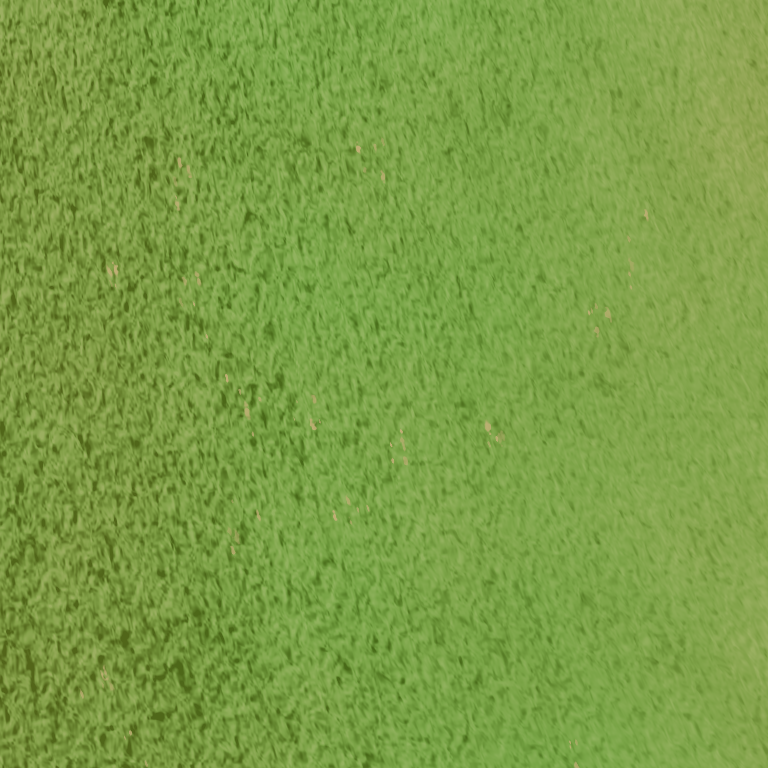
This texture is drawn by a three.js fragment shader. Its source:

```glsl
// Mown lawn seen from above: fine leaning grass grain, soft light drift, dry straw flecks.
varying vec2 vUv;

#define GRAIN_FREQ vec2(150.0, 98.0)
#define GRAIN_CONTRAST 1.2
#define PIT_DEPTH 0.36
#define PATCH_STRENGTH 0.38
#define STREAK_STRENGTH 0.22
#define BASE_TONE 0.66
#define CLUSTERS 15
#define FLECKS 5
#define FLECK_SIZE vec2(0.0026, 0.0072)

const vec3 SHADOW = vec3(0.34, 0.45, 0.13);
const vec3 DEEP = vec3(0.42, 0.55, 0.205);
const vec3 LEAF = vec3(0.50, 0.635, 0.28);
const vec3 BRIGHT = vec3(0.56, 0.67, 0.34);
const vec3 STRAW = vec3(0.77, 0.69, 0.47);

float hash(vec2 p) {
  vec3 q = fract(p.xyx * 0.1031);
  q += dot(q, q.yzx + 33.33);
  return fract((q.x + q.y) * q.z);
}

vec2 hash2(vec2 p) {
  return vec2(hash(p), hash(p + vec2(71.0, 37.0)));
}

float noise(vec2 p) {
  vec2 i = floor(p), f = fract(p);
  f = f * f * (3.0 - 2.0 * f);
  return mix(mix(hash(i), hash(i + vec2(1.0, 0.0)), f.x),
             mix(hash(i + vec2(0.0, 1.0)), hash(i + 1.0), f.x), f.y);
}

float fbm(vec2 p) {
  float sum = 0.0, amp = 0.5;
  for (int i = 0; i < 4; i++) {
    sum += amp * noise(p);
    p = p * 2.03 + 17.0;
    amp *= 0.5;
  }
  return sum / 0.9375;
}

// Blade-sized relief: lit and shaded sides, finer speckle and sparse dark pits.
float grassGrain(vec2 p) {
  vec2 g = p * GRAIN_FREQ;
  g += 0.8 * (vec2(noise(g * 0.5), noise(g * 0.5 + 40.0)) - 0.5);
  float relief = noise(g) - noise(g + vec2(0.55, -0.4));
  float speckle = noise(g * 2.1 + 90.0) - 0.5;
  float pits = smoothstep(0.62, 0.95, noise(g * 0.8 + 150.0));
  return 0.55 * relief + 0.5 * speckle - PIT_DEPTH * (pits - 0.1);
}

// Ramp from shaded roots to sunlit tips.
vec3 grassColor(float tone) {
  float t = clamp(tone, -0.15, 1.2) * 3.0;
  vec3 c = mix(SHADOW, DEEP, min(t, 1.0));
  c = mix(c, LEAF, clamp(t - 1.0, 0.0, 1.0));
  return c + (BRIGHT - LEAF) * max(t - 2.0, 0.0);
}

// Coverage of small ragged flecks gathered in loose upright clusters.
float strawFlecks(vec2 p) {
  float ragged = noise(p * 260.0) - 0.5;
  float cover = 0.0;
  for (int i = 0; i < CLUSTERS; i++) {
    float id = float(i);
    vec2 center = mix(vec2(0.12, 0.02), vec2(0.86, 0.84), hash2(vec2(id, 5.0)));
    float spread = 0.3 + hash(vec2(id, 9.0));
    for (int j = 0; j < FLECKS; j++) {
      vec2 key = vec2(id * 7.0 + 3.0, float(j) + 20.0);
      vec2 d = p - center - (hash2(key) - 0.5) * vec2(0.055, 0.09) * spread;
      d.x += 0.25 * d.y;
      float size = mix(0.35, 1.35, hash(key + 53.0));
      float r = length(d / (FLECK_SIZE * size)) + 1.3 * ragged;
      cover = max(cover, (1.0 - smoothstep(0.5, 1.25, r)) * mix(0.4, 0.95, hash(key + 11.0)));
    }
  }
  return cover;
}

void main() {
  vec2 p = vUv;

  // The nap leans more toward the right.
  vec2 nap = vec2(p.x + mix(0.12, 0.5, p.x) * p.y, p.y);

  // Broad light, cloudy patches and faint streaks along the nap.
  float light = BASE_TONE + 0.36 * (p.x - 0.5) + 0.12 * (p.y - 0.5);
  float clouds = fbm(nap * vec2(9.0, 6.0) + 4.0) - 0.5;
  float streaks = fbm(nap * vec2(34.0, 7.0) + 60.0) - 0.5;
  float tone = light + PATCH_STRENGTH * clouds + STREAK_STRENGTH * streaks;

  // Grain softens toward the bright side.
  float contrast = GRAIN_CONTRAST * mix(1.25, 0.55, smoothstep(0.1, 0.95, p.x));
  tone += contrast * grassGrain(nap);

  // Fresher green through the middle, yellower at the sides.
  vec3 color = grassColor(tone);
  float fresh = 1.0 - smoothstep(0.1, 0.5, abs(p.x - 0.55 + 0.12 * (p.y - 0.5)));
  fresh += 1.2 * (fbm(p * 5.0 + 31.0) - 0.5);
  color += (fresh - 0.45) * vec3(-0.035, 0.014, -0.006);

  color = mix(color, STRAW, strawFlecks(p));
  gl_FragColor = vec4(color, 1.0);
}
```
